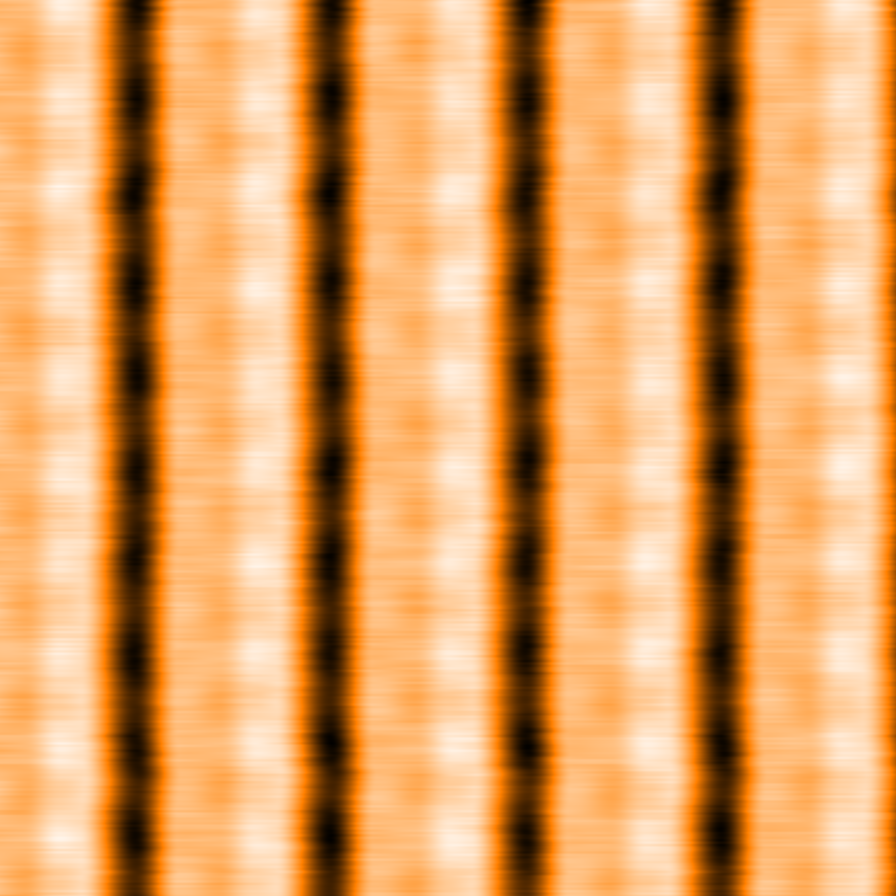
A WebGL 2 fragment shader for this pattern:

```glsl
#version 300 es
precision highp float;
// Glowing height map of vertical ridges and dark grooves, with beaded relief and fine scan streaks.

uniform vec2 u_resolution;
out vec4 outColor;

const float TAU = 6.283185;

// Lattice, in canvas units
const vec2 PERIOD = vec2(0.2181, 0.1032);   // groove spacing, bead spacing
const vec2 ORIGIN = vec2(0.1523, 0.065);    // centre of the first groove bead

// Ridge profile, positions in fractions of the groove spacing
const float GROOVE_HEIGHT = 0.085;
const float SHELF_HEIGHT = 0.75;
const float CREST_HEIGHT = 0.865;
const float RIGHT_WALL = 0.22;
const float LEFT_WALL = 0.285;
const float SHELF_POS = 0.25;
const float DIP_POS = 0.43;
const float CREST_POS = 0.61;

// Height change along each groove, per feature
const float GROOVE_SWING = 0.055;
const float SHELF_SWING = 0.018;
const float DIP_SWING = 0.035;
const float CREST_SWING = 0.055;

// Irregularities
const vec2 STREAK_FINE = vec2(15.0, 370.0);
const vec2 STREAK_BROAD = vec2(9.0, 125.0);
const vec2 MOTTLE_SCALE = vec2(17.0, 24.0);
const float STREAK_AMOUNT = 0.075;
const float MOTTLE_AMOUNT = 0.045;
const float EDGE_JITTER = 0.0035;
const float BEAD_WOBBLE = 0.012;

float hash(vec2 p) {
    vec3 q = fract(vec3(p.xyx) * 0.1031);
    q += dot(q, q.yzx + 33.33);
    return fract((q.x + q.y) * q.z);
}

// Smooth value noise, centred on zero
float noise(vec2 p) {
    vec2 cell = floor(p);
    vec2 f = fract(p);
    f = f * f * (3.0 - 2.0 * f);
    float low = mix(hash(cell), hash(cell + vec2(1.0, 0.0)), f.x);
    float high = mix(hash(cell + vec2(0.0, 1.0)), hash(cell + vec2(1.0, 1.0)), f.x);
    return mix(low, high, f.y) - 0.5;
}

float bump(float x, float centre, float width) {
    float d = (x - centre) / width;
    return exp(-d * d);
}

// Height of the repeating relief: u runs groove to groove, wave along the groove
float relief(float u, float wave) {
    float wall = smoothstep(0.0, RIGHT_WALL, u) * smoothstep(0.0, LEFT_WALL, 1.0 - u);
    float ridge = mix(SHELF_HEIGHT, CREST_HEIGHT, smoothstep(DIP_POS, CREST_POS, u));
    ridge -= 0.045 * bump(u, DIP_POS, 0.11);
    float swing = DIP_SWING * bump(u, DIP_POS, 0.1)
                + CREST_SWING * bump(u, CREST_POS, 0.1)
                - SHELF_SWING * bump(u, SHELF_POS, 0.08)
                - GROOVE_SWING * bump(min(u, 1.0 - u), 0.0, 0.13);
    return mix(GROOVE_HEIGHT, ridge, wall) + swing * wave;
}

// Black to orange to white ramp
vec3 heatRamp(float h) {
    return clamp(vec3(2.0 * h, h, 2.0 * h - 1.0), 0.0, 1.0);
}

void main() {
    vec2 uv = gl_FragCoord.xy / u_resolution;

    // Horizontal streaks, and a sideways shift per scan line
    float streak = 0.65 * noise(uv * STREAK_FINE) + 0.5 * noise(uv * STREAK_BROAD + 41.0);
    float jitter = noise(vec2(3.5, uv.y * 190.0)) + 1.4 * noise(vec2(8.5, uv.y * 22.0));

    // Slightly uneven lattice
    vec2 p = uv;
    p.x += EDGE_JITTER * jitter;
    p.y += BEAD_WOBBLE * noise(uv * vec2(7.0, 9.0) + 17.0);
    vec2 phase = (p - ORIGIN) / PERIOD;

    float height = relief(fract(phase.x), cos(TAU * phase.y));
    height += MOTTLE_AMOUNT * noise(uv * MOTTLE_SCALE + 73.0);
    height += STREAK_AMOUNT * streak * mix(0.6, 1.0, smoothstep(0.1, 0.6, height));

    outColor = vec4(heatRamp(height), 1.0);
}
```
